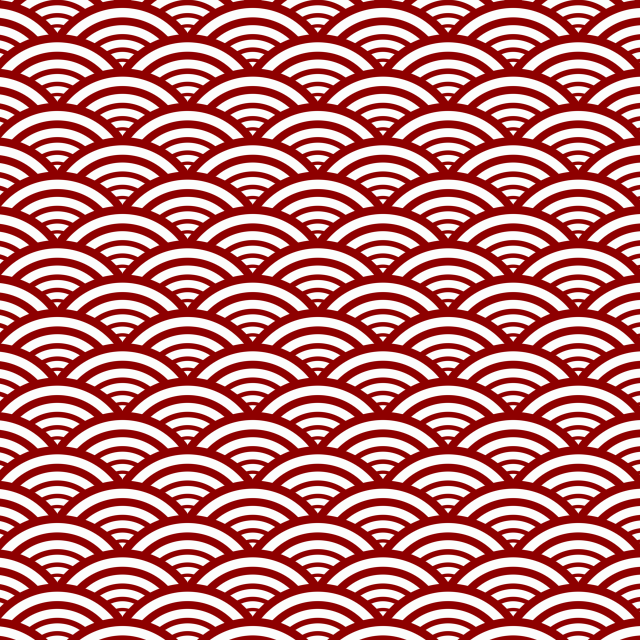
A three.js fragment shader for this pattern:

```glsl
varying vec2 vUv;

const vec3 RED = vec3(0.555, 0.0, 0.0);
const vec3 WHITE = vec3(0.988, 0.992, 0.988);

const vec2 ORIGIN = vec2(0.0896, 0.4983);  // centre of one fan in an even row
const float FAN_PITCH = 0.2035;            // spacing of fans along a row
const float ROW_STEP = 0.05365;            // rise from one row to the next
const float FAN_RADIUS = 0.1265;
const float EDGE = 0.0011;                 // half width of the soft edges

// White rings from the rim inwards, then the white core
const vec4 RING_OUTER = vec4(0.1137, 0.0868, 0.0642, 0.0451);
const vec4 RING_INNER = vec4(0.0990, 0.0729, 0.0521, 0.0347);
const float CORE_RADIUS = 0.0295;

const int OVERLAPPING_ROWS = 3;

float disc(float dist, float radius) {
  return 1.0 - smoothstep(radius - EDGE, radius + EDGE, dist);
}

vec4 discs(float dist, vec4 radii) {
  return 1.0 - smoothstep(radii - EDGE, radii + EDGE, vec4(dist));
}

// Distance to the nearest fan centre in a row; odd rows shift by half a fan
float fanDistance(vec2 p, float row) {
  float shift = 0.5 * mod(row, 2.0);
  float x = (fract(p.x / FAN_PITCH - shift + 0.5) - 0.5) * FAN_PITCH;
  return length(vec2(x, p.y - row * ROW_STEP));
}

vec3 fanColor(float dist) {
  vec4 rings = discs(dist, RING_OUTER) - discs(dist, RING_INNER);
  float white = dot(rings, vec4(1.0)) + disc(dist, CORE_RADIUS);
  return mix(RED, WHITE, clamp(white, 0.0, 1.0));
}

void main() {
  vec2 p = vUv - ORIGIN;
  float backRow = floor(p.y / ROW_STEP);
  vec3 color = RED;

  // Paint from back to front: each lower row covers the one above
  for (int i = 0; i < OVERLAPPING_ROWS; i++) {
    float dist = fanDistance(p, backRow - float(i));
    color = mix(color, fanColor(dist), disc(dist, FAN_RADIUS));
  }

  gl_FragColor = vec4(color, 1.0);
}
```
